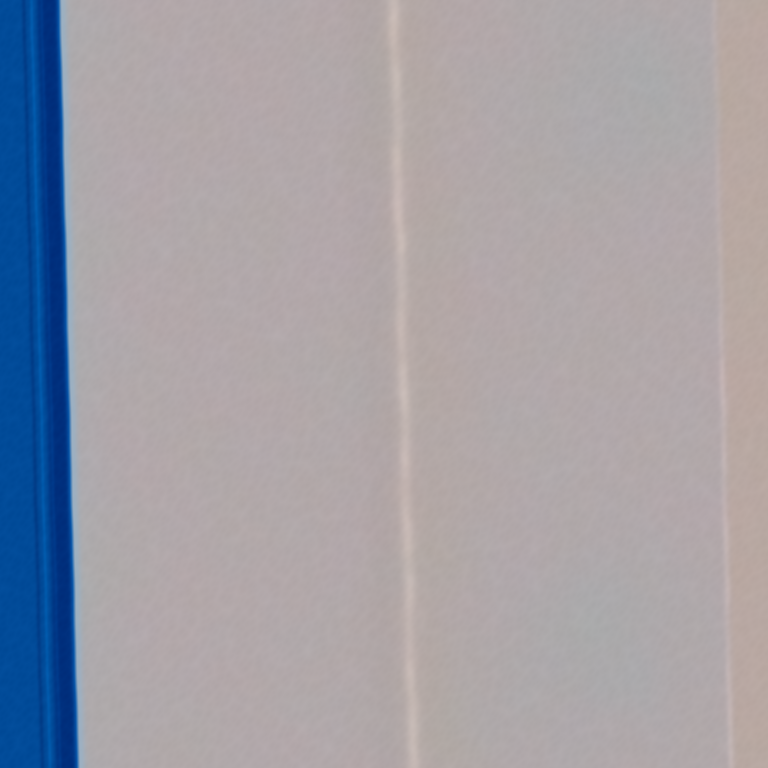
This texture is drawn by a WebGL 2 fragment shader. Its source:

```glsl
#version 300 es
precision highp float;
// Pale pleated paper with two soft, slightly leaning vertical creases,
// bordered at the left by a blue strip with a dark, finely lined edge.
// Leaning lines give the layout; sines and cellular noise give the fibres.
uniform vec2 u_resolution;
out vec4 fragColor;

vec2 hash2(vec2 p) {
    vec3 q = fract(p.xyx * vec3(0.1031, 0.1030, 0.0973));
    q += dot(q, q.yzx + 33.33);
    return fract((q.xx + q.yz) * q.zy);
}

// Distance to the nearest scattered point, about 0 to 1
float cellular(vec2 p) {
    vec2 cell = floor(p), f = fract(p);
    float nearest = 2.0;
    for (int j = -1; j <= 1; j++)
        for (int i = -1; i <= 1; i++) {
            vec2 o = vec2(i, j);
            vec2 d = o + hash2(cell + o) - f;
            nearest = min(nearest, dot(d, d));
        }
    return sqrt(nearest);
}

// Broad cloudy variation from bent sines, about -1 to 1
float clouds(vec2 p) {
    float sum = 0.0, gain = 0.5;
    for (int i = 0; i < 4; i++) {
        sum += gain * sin(p.x + 1.3 * sin(p.y * 0.8)) * cos(p.y - 1.1 * sin(p.x * 0.7));
        p = mat2(1.3, 1.1, -1.1, 1.3) * p + 2.7;
        gain *= 0.6;
    }
    return sum;
}

float ridge(float d, float width) {
    return exp(-d * d / (width * width));
}

void main() {
    vec2 uv = gl_FragCoord.xy / u_resolution;
    float px = 1.0 / u_resolution.x;
    float down = 1.0 - uv.y;
    float wobble = 0.0012 * sin(uv.y * 31.0) + 0.0006 * sin(uv.y * 83.0 + 1.0);

    // Signed distances to the leaning edges
    float border = uv.x - (0.078 + 0.0240 * down) - 0.25 * wobble;
    float crease = uv.x - (0.5125 + 0.0255 * down) - wobble;
    float fold = uv.x - (0.930 + 0.0215 * down) - 0.5 * wobble;

    // Paper: cool near the strip, warm beside the creases
    vec3 paper = vec3(0.698, 0.660, 0.666);
    paper += vec3(-0.025, 0.012, 0.018) * exp(-max(border, 0.0) / 0.045);
    paper += vec3(0.003, -0.001, -0.018) * ridge(crease - 0.025, 0.06);
    paper -= vec3(0.012, 0.010, 0.010) * ridge(crease + 0.025, 0.035);
    paper = mix(paper, vec3(0.722, 0.660, 0.635), smoothstep(-0.006, 0.012, fold));

    // Cool patches at the upper and lower right
    float patches = ridge(length(uv - vec2(0.82, 0.88)), 0.13)
                  + ridge(length(uv - vec2(0.78, 0.15)), 0.15);
    paper += vec3(-0.026, 0.004, 0.006) * patches * smoothstep(0.01, -0.02, fold);

    // Mottling and slanted fibres
    paper += vec3(0.008, -0.004, 0.003) * clouds(uv * 17.0);
    paper += vec3(-0.003, 0.002, 0.008) * clouds(uv.yx * 31.0 + 5.0);
    vec2 slanted = mat2(0.77, 0.64, -0.64, 0.77) * uv;
    float fibre = cellular(slanted * vec2(130.0, 75.0)) - 0.5;
    float grain = cellular(slanted * vec2(62.0, 38.0) + 9.0) - 0.5;
    paper += 0.016 * fibre + 0.012 * grain;

    // Raised creases catching light
    float strength = 0.8 + 0.2 * sin(uv.y * 19.0 + 2.0 * sin(uv.y * 47.0));
    paper += vec3(0.070, 0.063, 0.055) * strength * ridge(crease, 0.0075);
    paper += vec3(0.018, 0.014, 0.012) * ridge(crease, 0.018);
    float lower = 0.45 + 0.55 * smoothstep(0.25, 0.5, down);
    paper += vec3(0.055, 0.047, 0.045) * lower * strength * ridge(fold, 0.0045);

    // Blue strip with a dark band and thin parallel lines
    float band = smoothstep(-0.034, -0.024, border);
    vec3 blue = mix(vec3(0.005, 0.295, 0.600), vec3(0.0, 0.185, 0.490), band);
    blue += vec3(0.0, 0.055, 0.070) * ridge(border + 0.037, 0.0025);
    blue -= vec3(0.0, 0.055, 0.065) * ridge(border + 0.047, 0.003);
    blue += vec3(0.0, 0.040, 0.050) * ridge(border + 0.024, 0.0025);
    blue += vec3(0.012, 0.020, 0.024) * (fibre + 0.5 * grain);

    // Bright blue fringe where strip and paper meet
    blue = mix(blue, vec3(0.04, 0.42, 0.76), 0.75 * ridge(border, 0.0045));
    paper = mix(paper, vec3(0.58, 0.70, 0.80), 0.65 * ridge(border - 0.003, 0.006));
    float soft = max(0.0028, px);
    vec3 color = mix(blue, paper, smoothstep(-soft, soft, border));

    fragColor = vec4(clamp(color, 0.0, 1.0), 1.0);
}
```
